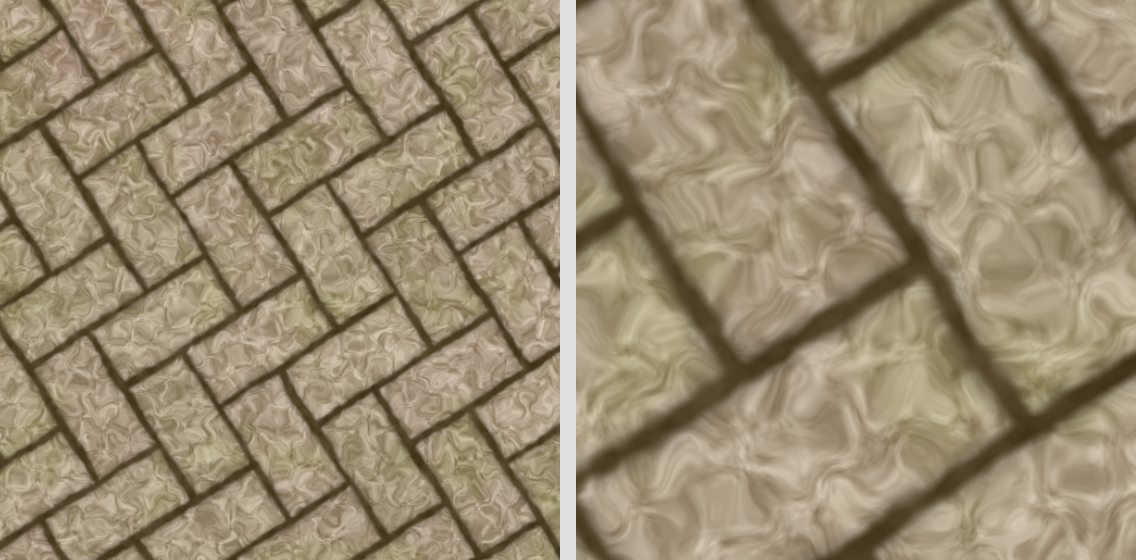
Left, the full canvas; right, a detail of the centre.
Give the GLSL for this texture, as a Shadertoy shader.

```glsl
// Weathered stone pavers laid in a tilted herringbone with dark, mossy joints.
#define ORIGIN vec2(0.497, 0.341)      // corner of one paver
#define AXIS_U vec2(0.1064, 0.0677)    // one paver width along the rising axis
#define AXIS_V vec2(0.0641, -0.1016)   // one paver width along the falling axis
#define JOINT 0.052                    // half joint width, in paver widths
#define CORNER 0.035                   // corner radius, in paver widths
#define GRAIN 88.0                     // stone grains across the canvas
#define CONTRAST 0.40                  // strength of the grain
#define SPECK_CELLS 9.0                // grid for scattered pale specks
#define SPECK_CHANCE 0.07

const vec3 STONE = vec3(0.675, 0.618, 0.520);
const vec3 PINK  = vec3(0.690, 0.595, 0.525);
const vec3 MOSS  = vec3(0.590, 0.560, 0.375);
const vec3 SOIL  = vec3(0.295, 0.238, 0.135);
const vec3 CHALK = vec3(0.830, 0.800, 0.720);

float hash(vec2 p) {
    vec3 q = fract(p.xyx * vec3(0.1031, 0.1030, 0.0973));
    q += dot(q, q.yzx + 33.33);
    return fract((q.x + q.y) * q.z);
}

float noise(vec2 p) {
    vec2 i = floor(p), f = fract(p);
    f = f * f * (3.0 - 2.0 * f);
    return mix(mix(hash(i), hash(i + vec2(1, 0)), f.x),
               mix(hash(i + vec2(0, 1)), hash(i + vec2(1, 1)), f.x), f.y);
}

float fbm(vec2 p) {
    float sum = 0.0, weight = 0.5;
    for (int i = 0; i < 3; i++) {
        sum += weight * noise(p);
        p = mat2(1.6, 1.2, -1.2, 1.6) * p + 17.3;
        weight *= 0.5;
    }
    return sum / 0.875;
}

float roundBox(vec2 p, vec2 halfSize, float r) {
    vec2 d = abs(p) - halfSize + r;
    return length(max(d, 0.0)) + min(max(d.x, d.y), 0.0) - r;
}

// Returns the paver's id in xy and its signed edge distance in z.
vec3 herringbone(vec2 q, float joint) {
    vec2 cell = floor(q);
    float k = mod(cell.x - cell.y, 4.0);
    bool rising = k < 1.5;
    vec2 size = rising ? vec2(2, 1) : vec2(1, 2);
    vec2 shift = vec2(0);
    if (k > 0.5 && k < 2.5) shift = rising ? vec2(1, 0) : vec2(0, 1);
    vec2 id = cell - shift;
    return vec3(id, roundBox(q - id - 0.5 * size, 0.5 * size - joint, CORNER));
}

// Sparse round spots, one candidate per grid cell.
float specks(vec2 p) {
    vec2 g = p * SPECK_CELLS, id = floor(g);
    vec2 center = 0.2 + 0.6 * vec2(hash(id + 3.7), hash(id + 8.1));
    float radius = mix(0.05, 0.11, hash(id + 5.9));
    float d = length(fract(g) - center) + 0.04 * (noise(g * 18.0) - 0.5);
    return step(hash(id + 21.4), SPECK_CHANCE) * (1.0 - smoothstep(radius - 0.03, radius + 0.02, d));
}

void mainImage(out vec4 fragColor, in vec2 fragCoord) {
    vec2 p = fragCoord / iResolution.y;

    // Layout with slightly wandering edges
    vec2 q = inverse(mat2(AXIS_U, AXIS_V)) * (p - ORIGIN);
    vec2 wander = vec2(noise(q * 2.3), noise(q * 2.3 + 41.0)) - 0.5;
    float joint = JOINT * mix(0.7, 1.25, noise(q * 1.7 + 9.0));
    vec3 paver = herringbone(q + 0.05 * wander, joint);
    float edge = paver.z + 0.028 * (noise(p * GRAIN) - 0.5);

    // Tint of each paver, warm corner and mossy stains
    float tint = hash(paver.xy + 60.0);
    float warm = 1.0 - smoothstep(0.0, 0.45, length(p - vec2(0.08, 1.0)));
    float stain = smoothstep(0.48, 0.78, fbm(p * 11.0 + 5.0));
    vec3 color = mix(STONE, PINK, 0.45 * tint + 0.6 * warm);
    color = mix(color, MOSS, 0.15 * (1.0 - tint) + 0.45 * stain);
    color += 0.04 * (hash(paver.xy + 91.0) - 0.5);

    // Streaky stone grain
    vec2 warp = vec2(noise(p * 45.0), noise(p * 45.0 + 23.0));
    float grain = fbm(p * GRAIN + 3.0 * warp) - 0.5;
    color += CONTRAST * grain * vec3(0.95, 1.0, 1.08);
    color += 0.05 * (noise(p * GRAIN * 0.3) - 0.5);
    color = mix(color, CHALK, 0.85 * specks(p));

    // Grime along the rims, then the joints
    color *= 1.0 - 0.16 * smoothstep(-0.11, 0.0, edge);
    float soft = max(0.035, 6.0 / iResolution.y);
    vec3 soil = SOIL + 0.14 * (fbm(p * 60.0 + 30.0) - 0.5);
    color = mix(color, soil, smoothstep(-soft, soft, edge));

    fragColor = vec4(clamp(color, 0.0, 1.0), 1.0);
}
```
